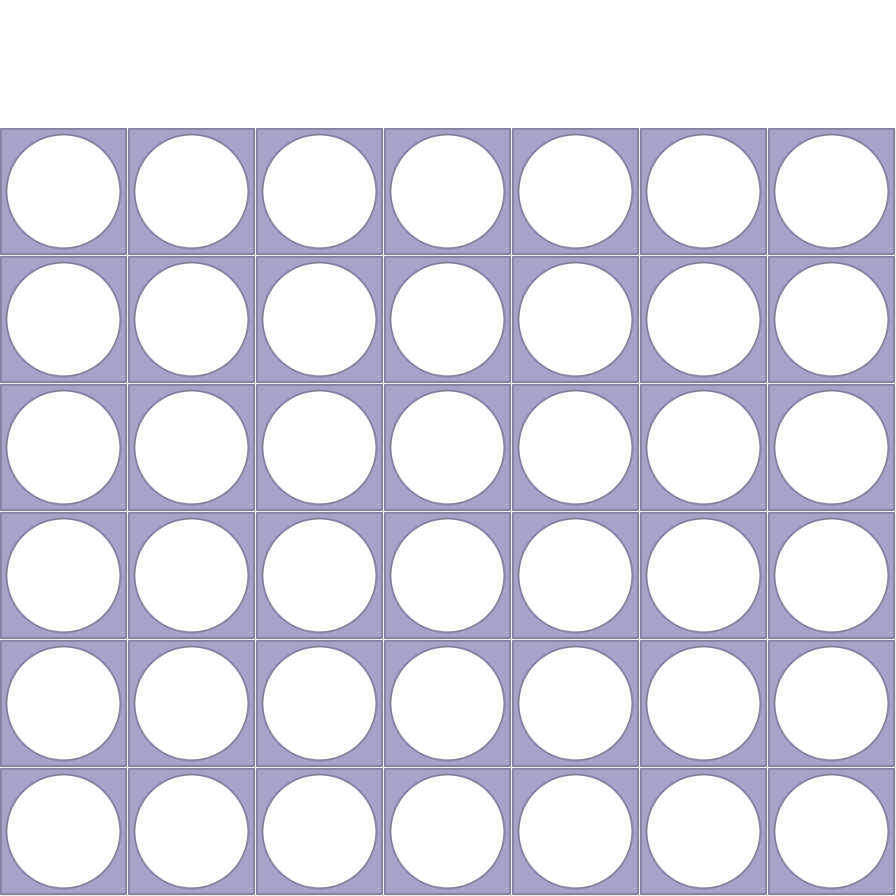
Give the GLSL for this pattern, as a three.js fragment shader.

```glsl
varying vec2 vUv;

// Share of a pixel of width px, at offset d, covered by a strip of given half width
float strip(float d, float halfWidth, float px) {
  float overlap = min(d + 0.5 * px, halfWidth) - max(d - 0.5 * px, -halfWidth);
  return clamp(overlap / px, 0.0, 1.0);
}

// Share of a pixel lying inside a shape with signed distance d
float inside(float d, float px) {
  return clamp(0.5 - d / px, 0.0, 1.0);
}

void main() {
  const vec3 white = vec3(1.0);
  const vec3 lilac = vec3(0.65, 0.64, 0.79);
  const vec3 outline = vec3(0.52, 0.51, 0.63);

  // Seven columns, with the seams shifted slightly left and up
  vec2 grid = vUv * 7.0 + vec2(0.0045, -0.0045);
  float px = 7.0 * fwidth(vUv.x);
  vec2 cell = fract(grid) - 0.5;
  vec2 seam = 0.5 - abs(cell);

  // Outlined square tiles, parted by a hairline gap
  float border = max(strip(seam.x, 0.0185, px), strip(seam.y, 0.0185, px));
  float gap = max(strip(seam.x, 0.0035, px), strip(seam.y, 0.0035, px));
  vec3 color = mix(lilac, outline, border);
  color = mix(color, white, gap);

  // Outlined round hole in each tile
  float radius = length(cell);
  color = mix(color, outline, inside(radius - 0.452, px));
  color = mix(color, white, inside(radius - 0.437, px));

  // Six rows of tiles, blank above
  color = mix(white, color, inside(grid.y - 5.9965, px));

  gl_FragColor = vec4(color, 1.0);
}
```
